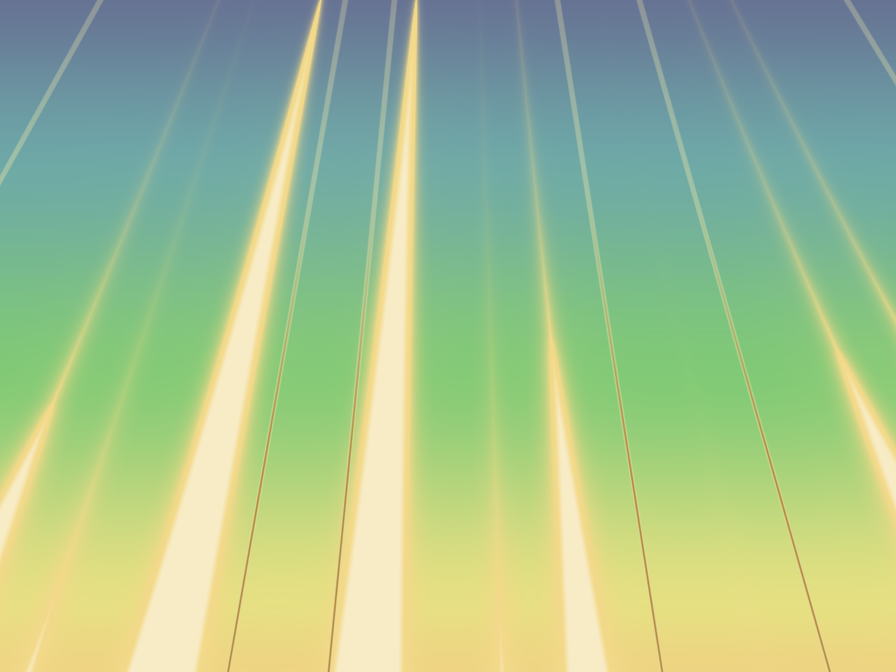
Give the GLSL for this background, as a Shadertoy shader.

```glsl
// Warm light shafts and fine wires fanning out from a point above the canvas,
// over a vertical blue-to-green-to-gold gradient. Every ray is measured by its
// slope from that point, so its width and glow grow with depth down the canvas.

const vec2 SOURCE = vec2(0.0139, 1.955);   // where all rays meet, in canvas heights
const vec3 GLOW  = vec3(0.95, 0.85, 0.54);
const vec3 CREAM = vec3(0.97, 0.925, 0.775);
const vec3 PALE  = vec3(0.88, 0.87, 0.66);
const vec3 BRONZE = vec3(0.70, 0.50, 0.19);

// Shafts: slope at the top, slope drift, spread, depth where the core opens
const int SHAFT_COUNT = 9;
const vec4 SHAFTS[SHAFT_COUNT] = vec4[](
    vec4(-0.372, -0.025, 0.042, 0.60),
    vec4(-0.317, -0.009, 0.020, 0.85),
    vec4(-0.213, -0.012, 0.029, 0.00),
    vec4(-0.064, -0.004, 0.029, 0.00),
    vec4( 0.034,  0.000, 0.018, 0.88),
    vec4( 0.092,  0.007, 0.031, 0.50),
    vec4( 0.222,  0.011, 0.020, 1.40),
    vec4( 0.361,  0.042, 0.041, 0.52),
    vec4( 0.427,  0.060, 0.030, 0.52));

const int WIRE_COUNT = 6;
const float WIRES[WIRE_COUNT] = float[](-0.556, -0.1745, -0.098, 0.156, 0.2836, 0.607);

// Sky colour by depth: 0 at the top, 1 at the bottom
vec3 skyGradient(float depth) {
    vec3 c = mix(vec3(0.40, 0.43, 0.57), vec3(0.43, 0.66, 0.66), smoothstep(-0.06, 0.27, depth));
    c = mix(c, vec3(0.50, 0.79, 0.46), smoothstep(0.20, 0.58, depth));
    c = mix(c, vec3(0.90, 0.88, 0.51), smoothstep(0.54, 0.92, depth));
    return mix(c, vec3(0.93, 0.83, 0.51), smoothstep(0.89, 1.0, depth));
}

// Distance across a ray, in canvas heights
float rayDistance(float slope, float raySlope, float reach) {
    return abs(slope - raySlope) * reach * inversesqrt(1.0 + raySlope * raySlope);
}

vec3 addShaft(vec3 base, vec4 shaft, float slope, float reach, float depth) {
    float lead = depth - shaft.w;
    float halfWidth = shaft.z * pow(max(lead, 0.0), 0.7) * reach;
    float edge = rayDistance(slope, shaft.x + shaft.y * depth, reach) - halfWidth;
    float fade = exp(min(lead, 0.0) / 0.25);

    // Tight fringe plus a wide, weak haze
    float outside = max(edge, 0.0);
    float fringe = exp(-outside / (0.003 + 0.017 * depth));
    float haze = 0.22 * depth * exp(-outside / 0.05);
    base = mix(base, GLOW, fade * max(fringe, haze));

    // Bright interior
    float core = 1.0 - smoothstep(-0.013, -0.002, edge);
    return mix(base, CREAM, core);
}

vec3 addWire(vec3 base, float raySlope, float slope, float reach, float depth, float pixel) {
    float d = rayDistance(slope, raySlope, reach);
    float paleWidth = mix(0.0042, 0.0026, depth);
    float sheath = 1.0 - smoothstep(paleWidth - pixel, paleWidth + pixel, d);
    float thread = 1.0 - smoothstep(0.0, 0.0012 + pixel, d);
    base = mix(base, PALE, sheath * mix(0.32, 0.75, depth));
    return mix(base, BRONZE, thread * 0.9 * smoothstep(0.25, 0.75, depth));
}

void mainImage(out vec4 fragColor, in vec2 fragCoord) {
    vec2 p = vec2(fragCoord.x - 0.5 * iResolution.x, fragCoord.y) / iResolution.y;
    float pixel = 1.0 / iResolution.y;
    float depth = 1.0 - p.y;
    float reach = SOURCE.y - p.y;
    float slope = (p.x - SOURCE.x) / reach;

    vec3 color = skyGradient(depth);
    for (int i = 0; i < SHAFT_COUNT; i++)
        color = addShaft(color, SHAFTS[i], slope, reach, depth);
    for (int i = 0; i < WIRE_COUNT; i++)
        color = addWire(color, WIRES[i], slope, reach, depth, pixel);

    fragColor = vec4(color, 1.0);
}
```
